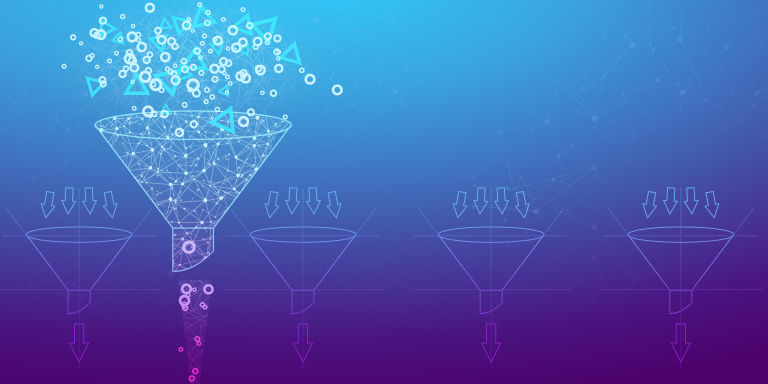
This background is drawn by a Shadertoy shader. Its source:

```glsl
const vec3 RAMP[6] = vec3[6](vec3(.19,.80,.98), vec3(.23,.64,.87), vec3(.25,.45,.75),
                             vec3(.27,.27,.63), vec3(.29,.08,.50), vec3(.30,.0,.42));
const float STOPS[6] = float[6](0., .25, .45, .62, .80, .95);
const float DIAGRAM_X[4] = float[4](.206, .789, 1.279, 1.773);
const vec2 LIGHT = vec2(.85, 1.06);
const vec2 FUNNEL = vec2(.503, .674);      // centre of the large rim
const vec2 RIM = vec2(.255, .037);
const vec2 NECK = vec2(.053, -.268);       // half width, height below the rim
const float DIAGRAM_Y = .389, DIAGRAM_SCALE = .54;
const vec2 CLOUD = vec2(.50, .84), CLOUD_SIZE = vec2(.38, .20);
const vec3 ICE = vec3(.82, .97, 1.), CYAN = vec3(.25, .93, 1.);
const vec3 LAVENDER = vec3(.82, .66, 1.), MAGENTA = vec3(.90, .18, .82);
const vec3 VIOLET = vec3(.58, .13, .84), PALE_BLUE = vec3(.44, .74, 1.);
const float LINE = .0012;                  // half width of a thin line

vec2 hash2(vec2 p) {
    vec3 q = fract(p.xyx * vec3(.1031, .1030, .0973));
    q += dot(q, q.yzx + 33.33);
    return fract((q.xx + q.yz) * q.zy);
}
float corner(vec2 i, vec2 f, vec2 o) { return dot(hash2(i + o) * 2. - 1., f - o); }
float gradientNoise(vec2 p) {
    vec2 i = floor(p), f = fract(p), u = f * f * (3. - 2. * f);
    return mix(mix(corner(i, f, vec2(0)), corner(i, f, vec2(1, 0)), u.x),
               mix(corner(i, f, vec2(0, 1)), corner(i, f, vec2(1)), u.x), u.y);
}
float cover(float d) { return clamp(.5 - d * iResolution.y, 0., 1.); }
float stroke(float d, float w) { return cover(abs(d) - w); }
float segment(vec2 p, vec2 a, vec2 b) {
    vec2 v = b - a;
    return length(p - a - v * clamp(dot(p - a, v) / dot(v, v), 0., 1.));
}
vec3 background(vec2 p) {
    vec2 d = p - LIGHT;
    float t = .85 * length(d * vec2(d.x < 0. ? .30 : .45, 1.));
    vec3 c = RAMP[0];
    for (int i = 1; i < 6; i++)
        c = mix(c, RAMP[i], clamp((t - STOPS[i-1]) / (STOPS[i] - STOPS[i-1]), 0., 1.));
    return c;
}
// Outline distance of a down arrow, tip at the origin
float arrow(vec2 p, float len, float head, float shaft) {
    p.x = abs(p.x);
    float neck = len * .5;
    float d = min(segment(p, vec2(0), vec2(head, neck)), segment(p, vec2(head, neck), vec2(shaft, neck)));
    return min(d, min(segment(p, vec2(shaft, neck), vec2(shaft, len)), segment(p, vec2(shaft, len), vec2(0, len))));
}
float cutHeight(float x) { return -.368 + .5 * x + 5. * x * x; }
float funnelOutline(vec2 p) {
    float k = length(p / RIM), d = abs(k * (k - 1.) / max(length(p / (RIM * RIM)), 1e-3));
    vec2 q = vec2(abs(p.x), p.y);
    d = min(d, segment(q, vec2(RIM.x, 0), NECK));
    d = min(d, segment(q, vec2(0, NECK.y), NECK));
    d = min(d, segment(q, NECK, vec2(NECK.x, cutHeight(sign(p.x) * NECK.x))));
    return min(d, max(abs(p.y - cutHeight(p.x)) * .85, q.x - NECK.x));
}
float funnelInside(vec2 p) {
    float halfWidth = mix(NECK.x, RIM.x, clamp(1. - p.y / NECK.y, 0., 1.));
    float body = max(max(abs(p.x) - halfWidth, p.y), cutHeight(p.x) - p.y);
    return cover(min(body, (length(p / RIM) - 1.) * RIM.y));
}
// Network of jittered nodes: x = links, y = nodes
vec2 network(vec2 p, float cell, float keep, float dotSize) {
    vec2 id = floor(p / cell), nodes[9], net = vec2(0);
    for (int i = 0; i < 9; i++) {
        vec2 n = id + vec2(i % 3 - 1, i / 3 - 1), h = hash2(n);
        nodes[i] = (n + .08 + .84 * h) * cell;
        net.y = max(net.y, cover(length(p - nodes[i]) - dotSize * (.4 + h.x)));
    }
    for (int i = 0; i < 9; i++) {
        if (i != 4 && hash2(id * 2. + vec2(i % 3, i / 3) + 7.).x < keep)
            net.x = max(net.x, stroke(segment(p, nodes[4], nodes[i]), LINE * .8));
        if (i % 2 == 1 && keep > .5)
            net.x = max(net.x, stroke(segment(p, nodes[i], nodes[i == 1 ? 3 : i == 3 ? 7 : i == 5 ? 1 : 5]), LINE * .8));
    }
    return net;
}
float density(vec2 p) {
    float cloud = 1. - smoothstep(.25, 1.05, length((p - CLOUD) / CLOUD_SIZE));
    float column = step(abs(p.x - .508), mix(.012, .043, p.y / .27)) * step(p.y, .27);
    return max(cloud * step(.67, p.y), column * .8);
}
// Scattered rings, or triangles when sides is true
float scatter(vec2 p, float cell, float seed, bool sides) {
    float ink = 0.;
    for (int i = 0; i < 9; i++) {
        vec2 n = floor(p / cell) + vec2(i % 3 - 1, i / 3 - 1), h = hash2(n + seed), g = hash2(n + seed + 31.);
        vec2 c = (n + h) * cell, q = p - c;
        float size = cell * mix(.10, .30, g.y * g.y), r = length(q);
        if (sides) r *= cos(mod(atan(q.y, q.x) + h.x * 6.28, 2.0944) - 1.0472);
        ink = max(ink, stroke(r - size, size * .24 + .0007) * step(g.x, density(c)));
    }
    return ink;
}
void mainImage(out vec4 fragColor, in vec2 fragCoord) {
    vec2 p = fragCoord / iResolution.y;
    vec3 col = background(p), tint = mix(VIOLET, PALE_BLUE, smoothstep(.08, .5, p.y));
    // Faint drifting networks
    float veil = smoothstep(-.2, .3, gradientNoise(p * 3. + 4.)) * smoothstep(.02, .6, p.y);
    vec2 far = network(p, .12, .30, .006) + .7 * network(p + 5.3, .065, .18, .004);
    col = mix(col, tint, veil * min(dot(far, vec2(.20, .24)), .4));
    // Row of funnel diagrams with guides and arrows
    for (int i = 0; i < 4; i++) {
        vec2 q = p - vec2(DIAGRAM_X[i], DIAGRAM_Y), m = vec2(abs(q.x), q.y);
        float guide = min(segment(m, vec2(0, -.003), vec2(.20, -.003)), segment(m, vec2(0, -.143), vec2(.21, -.143)));
        guide = min(guide, min(segment(q, vec2(0, .12), vec2(0, -.35)), segment(m, vec2(.028, -.145), vec2(.188, .067))));
        float shape = min(funnelOutline(q / DIAGRAM_SCALE) * DIAGRAM_SCALE, arrow(q + vec2(0, .332), .099, .025, .012));
        for (int j = 0; j < 4; j++) {
            float side = float(j) - 1.5, a = -.12 * side;
            vec2 tip = vec2(side * .058, .055 - .005 * side * side);
            shape = min(shape, arrow(mat2(cos(a), sin(a), -sin(a), cos(a)) * (q - tip), .068, .018, .0095));
        }
        col = mix(col, tint, max(stroke(guide, LINE) * .28, stroke(shape, LINE) * .85));
    }
    // Large mesh funnel
    vec2 f = p - FUNNEL;
    vec3 meshTint = mix(LAVENDER, ICE, smoothstep(.3, .5, p.y));
    vec2 mesh = network(p, .045, .8, .0035) + .6 * network(p + 2.7, .029, .45, .0025);
    float body = funnelInside(f);
    col = mix(col, meshTint, body * min(.07 + dot(mesh, vec2(.42, .8)), .95));
    col = mix(col, mix(meshTint, CYAN, .35), stroke(funnelOutline(f), LINE * 1.3) * .85);
    // Particle cloud above and outflow below
    float crowd = density(p);
    vec3 flow = mix(MAGENTA, mix(LAVENDER, ICE, smoothstep(.25, .6, p.y)), smoothstep(.05, .27, p.y));
    vec3 shard = mix(MAGENTA, CYAN, smoothstep(.2, .6, p.y));
    col = mix(col, flow, crowd * (.08 + .28 * mesh.x * (1. - body)));
    col = mix(col, shard, scatter(p, .075, 3., true) * .85);
    col = mix(col, flow, max(scatter(p, .038, 11., false), scatter(p + .019, .046, 23., false)) * .95);
    fragColor = vec4(col, 1.);
}
```
